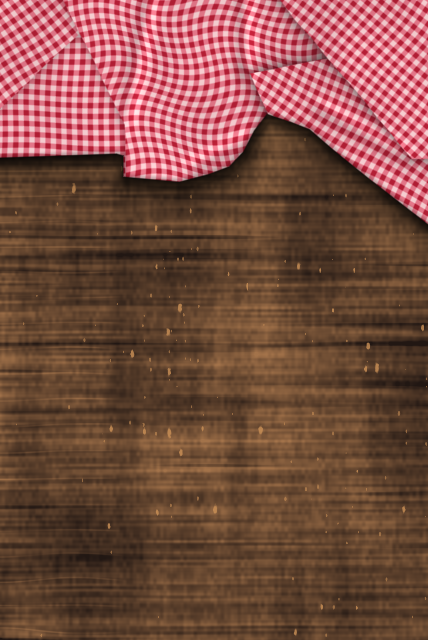
Write a Shadertoy shader that draws this texture.

```glsl
float hash(vec2 p) {
    vec3 q = fract(p.xyx * 0.1031);
    q += dot(q, q.yzx + 33.33);
    return fract((q.x + q.y) * q.z);
}

float noise(vec2 p) {
    vec2 i = floor(p), f = fract(p);
    f = f * f * (3.0 - 2.0 * f);
    return mix(mix(hash(i), hash(i + vec2(1, 0)), f.x),
               mix(hash(i + vec2(0, 1)), hash(i + vec2(1, 1)), f.x), f.y);
}

float blob(vec2 p, vec2 centre, vec2 radius) {
    vec2 d = (p - centre) / radius;
    return exp(-dot(d, d));
}

// Signed distance to the line a-b, positive on its left
float side(vec2 p, vec2 a, vec2 b) {
    vec2 d = normalize(b - a), e = p - a;
    return d.x * e.y - d.y * e.x;
}

// Cloth outline, positive inside
float clothShape(vec2 p) {
    const int COUNT = 17;
    vec2 v[COUNT] = vec2[COUNT](
        vec2(-.05, .752), vec2(.182, .760), vec2(.193, .757), vec2(.193, .724),
        vec2(.280, .716), vec2(.326, .728), vec2(.358, .740), vec2(.380, .763),
        vec2(.397, .796), vec2(.417, .822), vec2(.456, .809), vec2(.484, .798),
        vec2(.521, .766), vec2(.573, .724), vec2(.720, .610), vec2(.720, 1.1),
        vec2(-.05, 1.1));
    float dist = 10.0, inside = -1.0;
    for (int i = 0; i < COUNT; i++) {
        vec2 a = v[i], b = v[(i + 1) % COUNT], e = b - a, w = p - a;
        dist = min(dist, length(w - e * clamp(dot(w, e) / dot(e, e), 0.0, 1.0)));
        if ((a.y > p.y) != (b.y > p.y) && p.x < a.x + e.x * (p.y - a.y) / e.y) inside = -inside;
    }
    return dist * inside;
}

vec3 gingham(vec2 p, float angle, float period, float px) {
    float c = cos(angle), s = sin(angle);
    vec2 cell = mat2(c, -s, s, c) * p / period;
    float blur = max(px / period, 0.08);
    vec2 band = smoothstep(-blur, blur, abs(fract(cell) - 0.5) - 0.25);
    vec3 pale = vec3(.99, .83, .84), pink = vec3(.92, .48, .55), red = vec3(.72, .12, .21);
    vec3 oneBand = mix(pale, pink, max(band.x, band.y));
    return mix(oneBand, red, band.x * band.y);
}

// Places one layer over another, with a soft contact shadow
vec3 layer(vec3 under, vec3 over, float d, float depth, float spread, float px) {
    under *= 1.0 - depth * exp(min(d, 0.0) / spread);
    return mix(under, over, smoothstep(-px, px, d));
}

float crease(vec2 p, vec2 a, vec2 b, float width) {
    float along = dot(p - a, b - a) / dot(b - a, b - a);
    float d = side(p, a, b) / width;
    return d * exp(-d * d) * smoothstep(-0.1, 0.15, along) * smoothstep(1.1, 0.85, along);
}

float flecks(vec2 p, vec2 grid, float amount) {
    vec2 id = floor(p * grid), f = fract(p * grid);
    float seed = hash(id + 17.0);
    vec2 centre = 0.3 + 0.4 * vec2(hash(id + 5.3), hash(id + 9.7));
    float size = mix(0.08, 0.26, hash(id + 31.0));
    float ragged = 0.5 * noise(p * 300.0) - 0.25;
    float d = length((f - centre) * vec2(1.2, 0.9)) / size + ragged;
    return smoothstep(1.1, 0.5, d) * step(seed, amount);
}

vec3 wood(vec2 p) {
    float leftBoard = smoothstep(.20, .16, p.x);
    vec2 q = p + vec2(0, .003 * noise(p * vec2(7, 12)));
    // Fine saw marks across, broad stains along the board
    float tone = .51 + .34 * (noise(q * vec2(7, 230)) - .5) + .25 * (noise(q * vec2(3, 75)) - .5);
    tone += .26 * (noise(p * vec2(24, 3)) - .5) + .24 * (noise(p * vec2(8, 7) + 40.0) - .5);
    tone += .20 * (noise(p * vec2(190, 110)) - .5) + .12 * (noise(p * vec2(100, 9)) - .5);
    tone -= .22 * smoothstep(.74, .93, noise(q * vec2(3, 95) + 71.0));
    // Dark and worn zones
    tone -= .10 * leftBoard + .14 * blob(p, vec2(.19, .50), vec2(.022, .45));
    tone -= .16 * blob(p, vec2(.10, .13), vec2(.075, .16)) + .13 * blob(p, vec2(.49, .62), vec2(.08, .12));
    tone -= .12 * blob(p, vec2(.51, .16), vec2(.035, .10)) + .08 * blob(p, vec2(.27, .55), vec2(.09, .07));
    tone += .15 * blob(p, vec2(.40, .36), vec2(.08, .25)) + .15 * blob(p, vec2(.43, .74), vec2(.06, .09));
    tone += .10 * blob(p, vec2(.58, .34), vec2(.04, .18)) + .08 * blob(p, vec2(.01, .52), vec2(.03, .20));
    // Regular pale scratches on the left board
    float row = abs(fract(q.y * 25.0 + .2 * noise(p * 9.0)) - .5);
    tone += .25 * leftBoard * smoothstep(.06, .0, row) * noise(p * vec2(22, 25));
    tone = clamp(tone, 0.0, 1.0);
    vec3 dark = vec3(.13, .09, .075), brown = vec3(.36, .25, .17), tan_ = vec3(.64, .45, .29);
    vec3 col = mix(mix(dark, brown, min(tone * 2.0, 1.0)), tan_, max(tone * 2.0 - 1.0, 0.0));
    float worn = .22 * blob(p, vec2(.27, .46), vec2(.07, .20)) + .10 * blob(p, vec2(.54, .30), vec2(.09, .24));
    float chips = max(flecks(p, vec2(55, 32), worn + .01), .7 * flecks(p + .37, vec2(95, 70), worn * .6 + .01));
    return mix(col, vec3(.80, .57, .34), .8 * chips);
}

vec3 cloth(vec2 p, float px) {
    vec2 wave = .005 * vec2(sin(p.y * 38.0 + p.x * 9.0), sin(p.x * 34.0 + p.y * 12.0));
    vec2 s = p + .003 * (vec2(noise(p * 22.0), noise(p * 22.0 + 50.0)) - .5);
    // Seams between the folded panels
    float upper = side(s, vec2(0, .831), vec2(.124, .948));
    float centre = max(side(s, vec2(.124, .948), vec2(.195, .805)), s.x - .195);
    float roll = min(-side(s, vec2(.391, .885), vec2(.501, .906)), side(s, vec2(.391, .885), vec2(.417, .822)));
    float right = min(side(s, vec2(.436, 1), vec2(.638, .759)), s.y - .752);
    vec3 col = gingham(p + wave * .3, -.03, .0168, px);
    col = layer(col, gingham(p + wave * .5, .62, .0165, px), upper, .16, .008, px);
    col = layer(col, gingham(p + wave * 1.6, -.06, .0164, px), centre, .20, .008, px);
    col = layer(col, gingham(p + wave * .8, -.52, .0165, px), roll, .42, .012, px);
    col = layer(col, gingham(p + wave * .4, -.66, .0158, px), right, .38, .010, px);
    // Wrinkles
    float light = .96 + .10 * (noise(p * vec2(16, 11)) - .5);
    light += .28 * crease(p, vec2(.238, 1.02), vec2(.195, .80), .014);
    light += .30 * crease(p, vec2(.382, 1.02), vec2(.385, .87), .013);
    light += .24 * crease(p, vec2(.29, .735), vec2(.40, .79), .014);
    light += .24 * crease(p, vec2(.49, .84), vec2(.64, .75), .014);
    return col * light;
}

void mainImage(out vec4 fragColor, in vec2 fragCoord) {
    float px = 1.0 / iResolution.y;
    vec2 p = fragCoord * px;
    float shape = clothShape(p);
    float shadow = .55 * exp(min(clothShape(p + vec2(-.004, .012)), 0.0) / .018);
    vec3 fabric = cloth(p, px) * mix(.78, 1.0, smoothstep(0.0, .009, shape));
    vec3 col = layer(wood(p) * (1.0 - shadow), fabric, shape, .65, .007, px);
    fragColor = vec4(col, 1);
}
```
